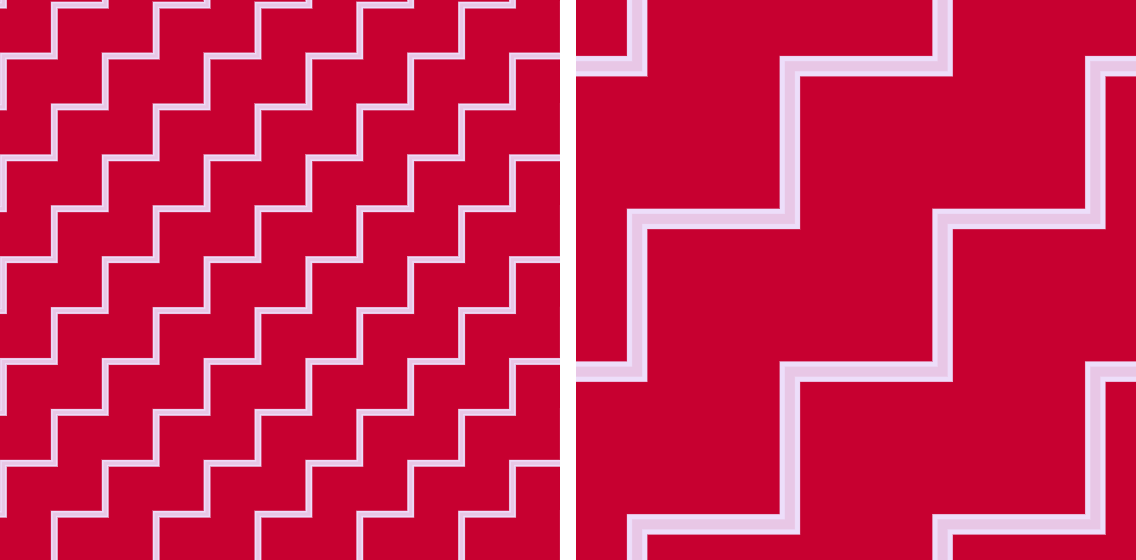
Left, the full canvas; right, a detail of the centre.
A Shadertoy shader for this pattern:

```glsl
// Parallel pale staircases climbing to the right over flat crimson.
// Each stair is a chain of unit segments repeated on a checkered grid;
// a square-ended distance gives the line and its slightly deeper core.

const float STEPS = 11.0;                  // stair steps across the canvas
const vec2 GRID_ORIGIN = vec2(0.067, 0.9); // first corner, in steps
const float LINE_HALF = 0.067;             // half widths, in steps
const float CORE_HALF = 0.033;

const vec3 CRIMSON = vec3(0.78, 0.00, 0.19);
const vec3 PALE_LILAC = vec3(0.93, 0.87, 0.98);
const vec3 PINK_LILAC = vec3(0.91, 0.78, 0.90);

// Square-ended distance to unit segments lying on integer grid lines.
// Segments recur every two units along a line, shifted by one per line.
float segmentDistance(float across, float along, float center) {
    float line = round(across);
    float fromCenter = abs(mod(along - line - center + 1.0, 2.0) - 1.0);
    return max(abs(across - line), fromCenter - 0.5);
}

// Risers and treads meet at their ends to form endless stairs.
float stairDistance(vec2 p) {
    float riser = segmentDistance(p.x, p.y, 0.5);
    float tread = segmentDistance(p.y, p.x, 1.5);
    return min(riser, tread);
}

// Coverage of a band with the given half width.
float band(float dist, float halfWidth, float blur) {
    return 1.0 - smoothstep(halfWidth - blur, halfWidth + blur, dist);
}

void mainImage(out vec4 fragColor, in vec2 fragCoord) {
    vec2 p = fragCoord / iResolution.y * STEPS - GRID_ORIGIN;
    float blur = 0.75 * STEPS / iResolution.y;
    float dist = stairDistance(p);

    // Pale outline first, then the pinker core
    vec3 color = mix(CRIMSON, PALE_LILAC, band(dist, LINE_HALF, blur));
    color = mix(color, PINK_LILAC, band(dist, CORE_HALF, blur));
    fragColor = vec4(color, 1.0);
}
```
